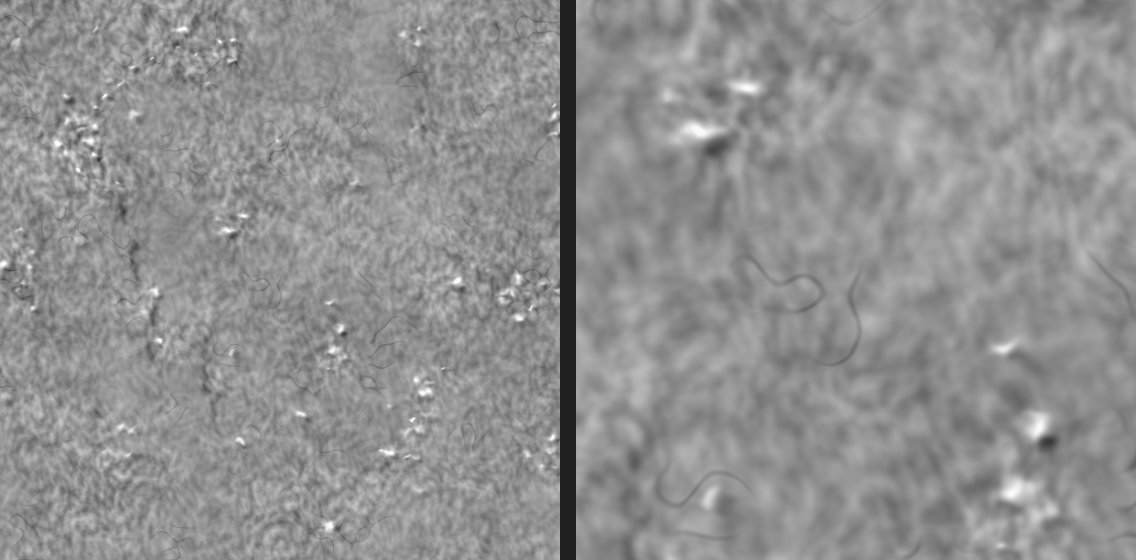
Left, the full canvas; right, a detail of the centre.
This texture is drawn by a WebGL 2 fragment shader. Its source:

```glsl
#version 300 es
precision highp float;
// Grey, grainy mineral relief with ribbed bands, dark cracks and clustered white flecks.
uniform vec2 u_resolution;
out vec4 fragColor;

float hash(vec2 p) {
  return fract(sin(dot(p, vec2(127.1, 311.7))) * 43758.5453);
}

float cornerSlope(vec2 cell, vec2 offset) {
  float angle = 6.2832 * hash(cell);
  return dot(vec2(cos(angle), sin(angle)), offset);
}

// Gradient noise, roughly -0.7 to 0.7
float noise(vec2 p) {
  vec2 i = floor(p), f = p - i;
  vec2 u = f * f * f * (f * (f * 6.0 - 15.0) + 10.0);
  vec2 e = vec2(1.0, 0.0);
  float low = mix(cornerSlope(i, f), cornerSlope(i + e.xy, f - e.xy), u.x);
  float high = mix(cornerSlope(i + e.yx, f - e.yx), cornerSlope(i + e.xx, f - e.xx), u.x);
  return mix(low, high, u.y);
}

mat2 rotation(float a) {
  return mat2(cos(a), sin(a), -sin(a), cos(a));
}

// Patches where flecks gather
float cluster(vec2 p) {
  return smoothstep(0.16, 0.42, noise(p * 7.0 + 41.3));
}

// Fine relief made of slanted and upright grains
float grain(vec2 p) {
  vec2 q = p + 0.012 * vec2(noise(p * 13.0), noise(p * 13.0 + 57.0));
  float slanted = noise(rotation(0.5) * q * vec2(62.0, 50.0) * vec2(1.0, 0.8));
  float upright = noise(rotation(-0.25) * q * vec2(100.0, 72.0) + 19.0);
  return 0.55 * slanted + 0.5 * upright + 0.18 * noise(q * 150.0 + 83.0);
}

// Bright flecks, each with a small shadow at its lower right
float flecks(vec2 p) {
  vec2 g = p * 45.0 + 0.35 * vec2(noise(p * 70.0), noise(p * 70.0 + 23.0));
  float light = 0.0, shade = 0.0;
  for (int y = -1; y <= 1; y++) {
    for (int x = -1; x <= 1; x++) {
      vec2 cell = floor(g) + vec2(x, y);
      float chance = 0.004 + 0.42 * cluster(cell / 45.0);
      if (hash(cell + 3.1) > chance) continue;
      vec2 centre = cell + 0.2 + 0.6 * vec2(hash(cell + 7.3), hash(cell + 31.7));
      float radius = mix(0.16, 0.42, hash(cell + 13.9));
      float strength = mix(0.2, 0.5, hash(cell + 5.7));
      vec2 d = rotation(hash(cell + 17.0) - 0.5) * (g - centre) * vec2(0.8, 1.25);
      vec2 s = d + vec2(-0.3, 0.45);
      light = max(light, strength * exp(-dot(d, d) / (radius * radius)));
      shade = max(shade, 0.4 * strength * exp(-dot(s, s) / (radius * radius)));
    }
  }
  return light - shade;
}

// Broken, wandering dark line between two heights
float crack(vec2 p, float x, float lean, float bottom, float top) {
  float path = x + lean * (top - p.y) + 0.03 * noise(vec2(p.y * 14.0, x * 90.0))
    + 0.012 * noise(vec2(p.y * 45.0, x * 50.0));
  float span = smoothstep(bottom - 0.03, bottom + 0.03, p.y)
    * smoothstep(top + 0.02, top - 0.02, p.y);
  float gaps = smoothstep(-0.3, 0.2, noise(p * vec2(40.0, 34.0) + 9.0));
  return span * gaps * exp(-pow((p.x - path) / 0.008, 2.0));
}

// Soft mask of an upright band
float band(vec2 p, float centre) {
  float wander = centre + 0.02 * noise(vec2(p.y * 18.0, centre));
  return smoothstep(0.04, 0.022, abs(p.x - wander));
}

void main() {
  vec2 p = gl_FragCoord.xy / min(u_resolution.x, u_resolution.y);

  // Local roughness, strongest near the upper left
  float upper = smoothstep(0.76, 0.93, p.y) * smoothstep(0.55, 0.25, p.x);
  float rough = 0.25 + 0.22 * noise(p * 5.0 + 11.0) + 0.14 * upper + 0.16 * cluster(p);

  // Two ribbed bands
  float leftBand = band(p, 0.36 - 0.1 * p.y) * smoothstep(0.1, 0.2, p.y)
    * smoothstep(0.88, 0.78, p.y);
  float rightBand = band(p, 0.685 + 0.025 * sin(p.y * 25.0)) * smoothstep(0.52, 0.62, p.y);
  float ribbed = max(leftBand, rightBand) * smoothstep(-0.35, 0.1, noise(p * 9.0 + 71.0));
  float ribs = noise(vec2(p.x * 16.0, p.y * 62.0 + 2.0 * noise(p * 22.0)));

  // Base tone, mottling and relief
  float tone = 0.573 + 0.075 * noise(p * 6.0 + 29.0) + 0.085 * noise(p * 21.0) - 0.02 * upper;
  tone += mix(rough * grain(p), 0.02 + 0.12 * ribs + 0.07 * grain(p), 0.8 * ribbed);

  // Short dark squiggles
  float ridge = smoothstep(0.07, 0.0, abs(noise(p * 26.0 + 5.0)));
  tone -= 0.1 * ridge * smoothstep(0.12, 0.4, noise(p * 11.0 + 63.0) + 0.15 * upper);

  // Long cracks
  tone -= 0.2 * crack(p, 0.22, 0.2, 0.34, 0.65);
  tone -= 0.15 * crack(p, 0.36, 0.02, 0.28, 0.43);
  tone -= 0.14 * crack(p, 0.31, 0.12, 0.85, 0.97);
  tone -= 0.1 * crack(p, 0.73, 0.16, 0.68, 0.98);

  tone += flecks(p);
  fragColor = vec4(vec3(clamp(tone, 0.2, 0.98)), 1.0);
}
```
